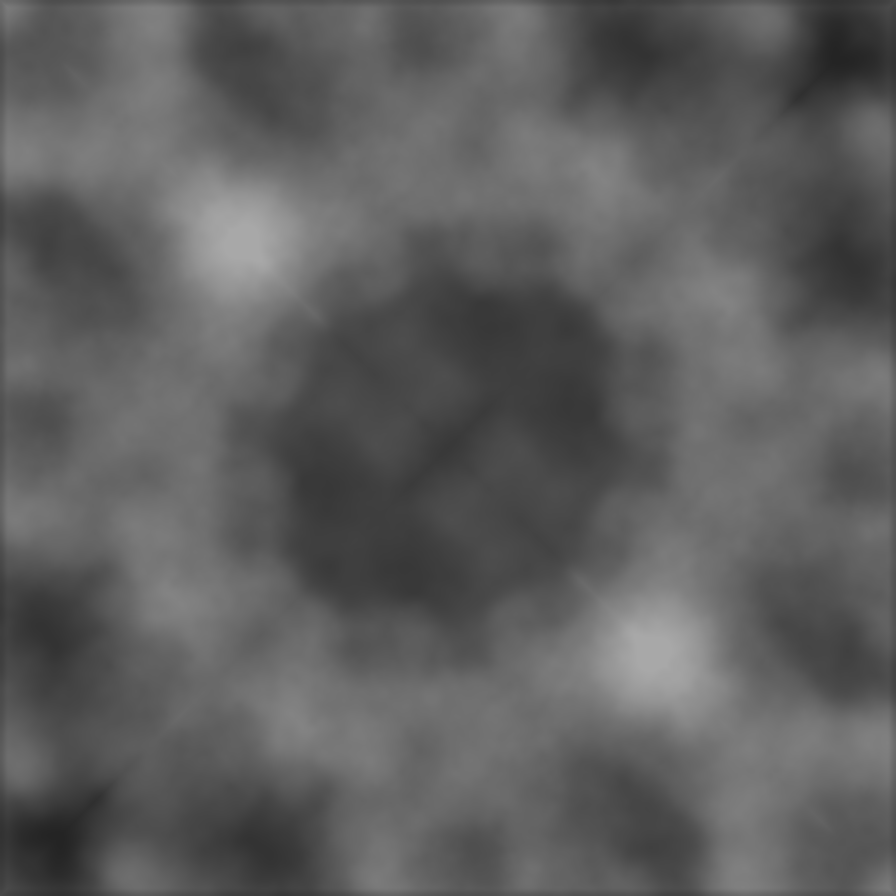
Reproduce this texture procedurally as a Shadertoy shader.

```glsl
const float PI = 3.14159265;

vec3 hash3(vec2 cell) {
    vec3 p = fract(cell.xyx * vec3(0.1031, 0.1030, 0.0973));
    p += dot(p, p.yxz + 33.33);
    return fract((p.xxy + p.yzz) * p.zyx);
}

// Cellular noise: soft signed splats around one jittered point per cell
float splatNoise(vec2 p) {
    vec2 cell = floor(p);
    float sum = 0.0;
    for (int y = -1; y <= 1; y++)
    for (int x = -1; x <= 1; x++) {
        vec2 id = cell + vec2(x, y);
        vec3 rnd = hash3(id + 57.0);
        vec2 d = p - id - rnd.xy;
        float k = max(0.0, 1.0 - dot(d, d));
        sum += (2.0 * rnd.z - 1.0) * k * k * k;
    }
    return sum;
}

float clouds(vec2 p, float frequency, int octaves) {
    float sum = 0.0, amplitude = 1.0;
    mat2 turn = mat2(0.8, 0.6, -0.6, 0.8);
    for (int i = 0; i < octaves; i++) {
        sum += amplitude * splatNoise(p * frequency + float(i) * 7.3);
        p = turn * p;
        frequency *= 2.0;
        amplitude *= 0.43;
    }
    return sum;
}

float softSpot(vec2 p, vec2 centre, float radius) {
    vec2 d = (p - centre) / radius;
    return exp(-0.5 * dot(d, d));
}

// Mirror across both diagonals into the right-hand triangle
vec2 foldDiagonals(vec2 p) {
    float rising = abs(p.x + p.y);
    float falling = abs(p.x - p.y);
    return 0.5 * vec2(rising + falling, rising - falling);
}

// Dark core, pulled in toward the lower diagonal
float heart(vec2 p, float inner, float outer) {
    float reach = length(p) - 0.2 * min(p.y, 0.0);
    return 1.0 - smoothstep(inner, outer, reach);
}

// Dark blotches along the outer side, strongest in the first corner
float rimBlotches(vec2 p, float offset) {
    float shade = 0.0;
    for (int i = 0; i < 4; i++) {
        float t = float(i) / 3.0;
        vec2 centre = offset * vec2(1.0, cos(PI * t));
        float depth = mix(0.31, 0.12, sqrt(t));
        shade += depth * softSpot(p, centre, mix(0.068, 0.042, t));
    }
    return shade;
}

void mainImage(out vec4 fragColor, in vec2 fragCoord) {
    vec2 uv = fragCoord / iResolution.xy - 0.5;
    vec2 p = foldDiagonals(uv);

    // Ragged outlines for the large shapes
    vec2 warp = vec2(clouds(p + 3.1, 11.0, 3), clouds(p + 8.7, 11.0, 3));
    vec2 q = p + 0.032 * warp;

    float baseGrey = 0.424;
    float shade = 0.175 * heart(q, 0.18, 0.295) + rimBlotches(q, 0.44);

    // Bright spot with a wide faint halo
    vec2 glowCentre = vec2(0.22, -0.22);
    vec2 g = p + 0.012 * warp;
    float glow = 0.17 * softSpot(g, glowCentre, 0.055)
               + 0.05 * softSpot(g, glowCentre, 0.11);

    // Cloud contrast is calmer inside the dark shapes
    float calm = clamp(1.0 - 3.0 * shade, 0.42, 1.0);
    float grey = baseGrey - shade + glow + 0.12 * calm * clouds(p, 7.0, 5);

    // Thin shaded border
    grey *= mix(0.84, 1.0, smoothstep(0.0, 0.01, 0.5 - p.x));

    fragColor = vec4(vec3(clamp(grey, 0.09, 0.66)), 1.0);
}
```
